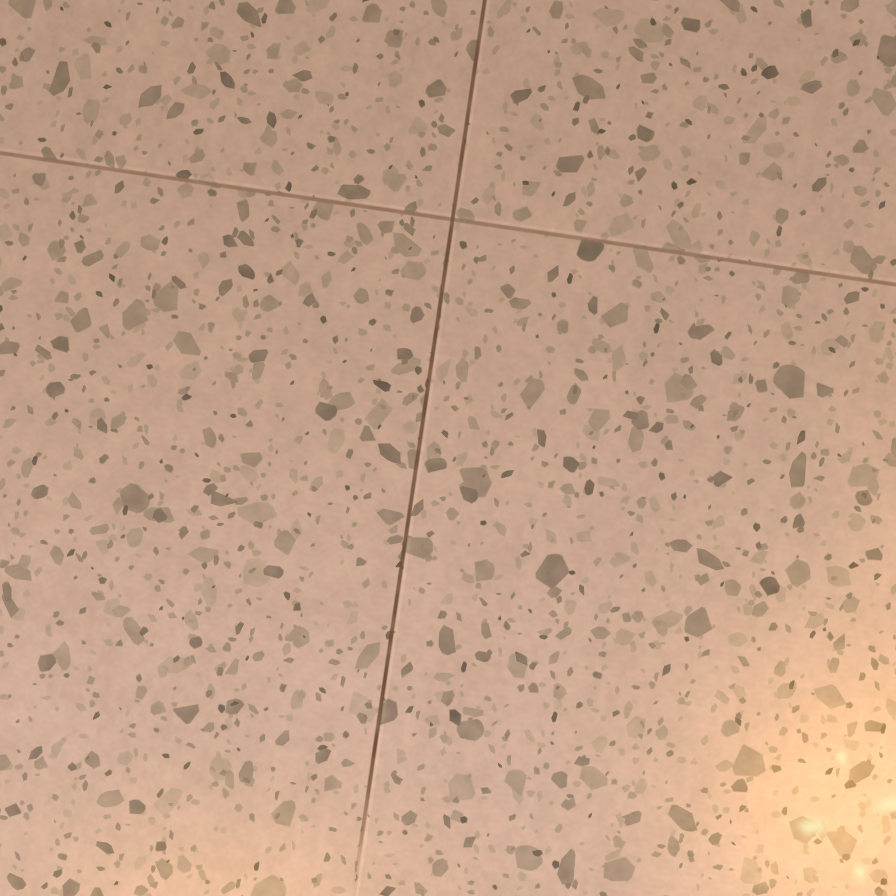
A WebGL 1 fragment shader for this texture:

```glsl
precision highp float;
uniform vec2 u_resolution;

const vec2 CROSSING = vec2(0.505, 0.755);   // where the joints meet
const float TILT = 0.146;
const float TILE_SIZE = 1.0;
const float JOINT_HALF_WIDTH = 0.0021;
const float EDGE_BLUR = 0.0012;
const vec3 STONE_LOW = vec3(0.835, 0.690, 0.605);
const vec3 STONE_HIGH = vec3(0.725, 0.590, 0.500);
const vec3 JOINT_DARK = vec3(0.43, 0.31, 0.23);
const vec3 JOINT_PALE = vec3(0.57, 0.44, 0.35);
const vec3 CHIP_TINT = vec3(0.97, 1.0, 0.97);
const vec3 WARM_GLOW = vec3(0.25, 0.16, 0.03);
const vec3 HOT_SPOT = vec3(1.0, 0.96, 0.74);
const vec2 LAMP = vec2(0.95, 0.09);
const vec2 LAMP_SPREAD = vec2(0.045, 0.065);

float hash(vec2 p) {
  return fract(sin(dot(p, vec2(127.1, 311.7))) * 43758.5453);
}

vec2 hash2(vec2 p) {
  return vec2(hash(p), hash(p + 41.3));
}

float noise(vec2 p) {
  vec2 i = floor(p), f = fract(p);
  f = f * f * (3.0 - 2.0 * f);
  return mix(mix(hash(i), hash(i + vec2(1, 0)), f.x),
             mix(hash(i + vec2(0, 1)), hash(i + 1.0), f.x), f.y);
}

mat2 rotation(float a) {
  return mat2(cos(a), -sin(a), sin(a), cos(a));
}

// Signed distance to a random, stretched convex fragment
float fragment(vec2 p, vec2 id, float radius) {
  p = rotation(6.2832 * hash(id + 3.7)) * p;
  p.y *= mix(1.0, 2.1, hash(id + 9.1));
  float d = length(p) - radius * 1.12;
  for (int i = 0; i < 6; i++) {
    float k = float(i);
    float a = 1.0472 * (k + 0.7 * hash(id + k * 1.9));
    float reach = radius * mix(0.6, 1.15, hash(id + k * 2.3 + 17.0));
    d = max(d, dot(p, vec2(cos(a), sin(a))) - reach);
  }
  return d;
}

// Brightness factor of one size class of chips
float chips(vec2 p, float count, float density, float darkest, float blur) {
  p *= count;
  vec2 cell = floor(p);
  float shade = 1.0;
  for (int y = -1; y <= 1; y++) {
    for (int x = -1; x <= 1; x++) {
      vec2 id = cell + vec2(x, y);
      vec2 seed = id + count * 0.37;
      if (hash(seed + 5.5) < density) {
        vec2 center = id + 0.5 + 0.8 * (hash2(seed) - 0.5);
        float radius = mix(0.17, 0.44, hash(seed + 23.0));
        float d = fragment(p - center, seed, radius);
        float cover = 1.0 - smoothstep(-blur * count, blur * count, d);
        float tone = mix(darkest, 0.95, sqrt(hash(seed + 31.0)));
        shade = min(shade, mix(1.0, tone, cover));
      }
    }
  }
  return shade;
}

float glow(vec2 p, vec2 center, vec2 spread) {
  vec2 d = (p - center) / spread;
  return exp(-dot(d, d));
}

void main() {
  vec2 uv = gl_FragCoord.xy / u_resolution;
  float blur = max(EDGE_BLUR, 0.7 / u_resolution.y);

  // Tilted tile grid
  vec2 q = rotation(-TILT) * (uv - CROSSING) / TILE_SIZE;
  vec2 tile = floor(q);
  vec2 toJoint = (fract(q + 0.5) - 0.5) * TILE_SIZE;
  vec2 p = q * TILE_SIZE + 13.0 * hash2(tile + 2.0);

  // Ground with cloudy mottling and fine grain
  vec3 color = mix(STONE_LOW, STONE_HIGH, smoothstep(0.0, 1.0, uv.y));
  color *= 1.0 + 0.035 * (noise(p * 24.0) - 0.5) + 0.045 * (noise(p * 110.0) - 0.5);
  color *= 1.0 + 0.03 * (noise(p * 260.0) - 0.5);

  // Stone chips, large to small
  float shade = chips(p, 21.0, 0.42, 0.69, blur);
  shade = min(shade, chips(p + 3.1, 36.0, 0.36, 0.62, blur));
  shade = min(shade, chips(p + 7.7, 74.0, 0.28, 0.60, blur));
  float vein = 1.0 + 0.5 * (1.0 - shade) * (noise(p * 75.0) - 0.5);
  color *= mix(vec3(1.0), CHIP_TINT * shade * vein, step(shade, 0.999));

  // Joints: uneven wear, pale lip beside each groove
  float wear = 0.75 + 0.25 * noise(q * 70.0);
  vec2 groove = 1.0 - smoothstep(-blur, blur, abs(toJoint) - JOINT_HALF_WIDTH);
  vec2 lip = 1.0 - smoothstep(0.0, 0.003, abs(toJoint - 0.0045));
  color *= 1.0 + 0.06 * max(lip.x, lip.y);
  color = mix(color, JOINT_PALE, groove.y * wear);
  color = mix(color, JOINT_DARK, groove.x * wear * smoothstep(-0.02, 0.16, uv.y));

  // Warm reflected light
  float warmth = glow(uv, LAMP, vec2(0.17, 0.19))
               + 0.45 * glow(uv, vec2(0.25, -0.02), vec2(0.2, 0.11))
               + 0.25 * glow(uv, vec2(1.05, 0.4), vec2(0.12, 0.25));
  color += WARM_GLOW * warmth;
  for (int i = 0; i < 4; i++) {
    float k = float(i), a = 1.5708 * k + 0.2;
    float size = 0.011 + 0.005 * cos(3.1416 * k);
    vec2 ripple = 0.005 * (vec2(noise(uv * 90.0), noise(uv * 90.0 + 19.0)) - 0.5);
    vec2 spot = LAMP + LAMP_SPREAD * vec2(cos(a), sin(a));
    color = mix(color, HOT_SPOT, 0.85 * glow(uv + ripple, spot, vec2(size, 0.009)));
  }
  gl_FragColor = vec4(clamp(color, 0.0, 1.0), 1.0);
}
```
